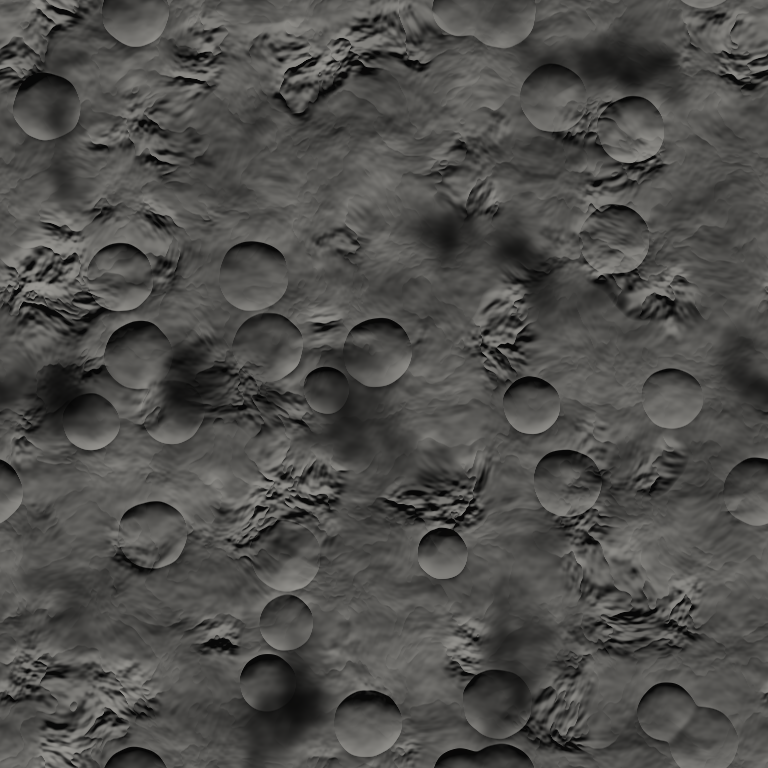
This texture is drawn by a WebGL 2 fragment shader. Its source:

```glsl
#version 300 es
precision highp float;
precision highp int;
// Cratered grey rock under a low light from above, with rugged mounds and soft
// dark stains. A wrapping height field (gradient noise plus scattered bowls) is
// sloped towards the light, shaded, then tinted by a cloudy albedo.

#define CRATER_GRID 8.0
#define CRATER_SHARE 0.5
#define CRATER_DEPTH 0.0125
#define RIM_HEIGHT 0.0036
#define HILL_HEIGHT 0.015
#define MOUND_HEIGHT 0.010
#define ROUGH_HEIGHT 0.021
#define LIGHT_DIR normalize(vec2(-0.12, 1.0))
#define LIGHT_ANGLE 0.69
#define STAIN_DEPTH 0.85
#define EXPOSURE 0.525
#define ROCK_TINT vec3(1.0, 0.99, 0.96)

uniform vec2 u_resolution;
out vec4 fragColor;

// Three random values in 0..1 for an integer cell and seed.
vec3 hash3(vec2 cell, float seed) {
    uvec3 v = uvec3(cell, seed) * 1664525u + 1013904223u;
    v.x += v.y * v.z; v.y += v.z * v.x; v.z += v.x * v.y;
    v ^= v >> 16u;
    v.x += v.y * v.z; v.y += v.z * v.x; v.z += v.x * v.y;
    return vec3(v >> 8u) / 16777216.0;
}

float cornerSlope(vec2 cell, vec2 offset, float period, float seed) {
    float angle = 6.28319 * hash3(mod(cell, period), seed).x;
    return dot(vec2(cos(angle), sin(angle)), offset);
}

// Gradient noise that repeats after a whole number of cells.
float gradientNoise(vec2 p, float period, float seed) {
    vec2 i = floor(p), f = p - i;
    vec2 w = f * f * f * (f * (f * 6.0 - 15.0) + 10.0);
    vec2 x = vec2(1.0, 0.0), y = vec2(0.0, 1.0);
    float low = mix(cornerSlope(i, f, period, seed),
                    cornerSlope(i + x, f - x, period, seed), w.x);
    float high = mix(cornerSlope(i + y, f - y, period, seed),
                     cornerSlope(i + 1.0, f - 1.0, period, seed), w.x);
    return mix(low, high, w.y);
}

float fbm(vec2 p, float frequency, int octaves, float gain, float seed) {
    float sum = 0.0, amplitude = 1.0;
    for (int k = 0; k < octaves; k++) {
        sum += amplitude * gradientNoise(p * frequency, frequency, seed + float(k));
        p += vec2(0.37, 0.23);
        frequency *= 2.0;
        amplitude *= gain;
    }
    return sum;
}

// Distance to the crater centres in radii; overlapping craters blend into one.
float craterDistance(vec2 p) {
    vec2 q = p * CRATER_GRID, home = floor(q);
    float sum = 1e-9;
    for (int y = -1; y <= 1; y++)
    for (int x = -1; x <= 1; x++) {
        vec2 cell = home + vec2(x, y);
        vec3 rnd = hash3(mod(cell, CRATER_GRID), 91.0);
        if (rnd.z > CRATER_SHARE) continue;
        float radius = mix(0.22, 0.37, sqrt(rnd.z / CRATER_SHARE));
        sum += exp(-12.0 * length(q - cell - rnd.xy) / radius);
    }
    return -log(sum) / 12.0;
}

float height(vec2 p) {
    // Bowls with raised rims, worn unevenly
    float d = craterDistance(p) + 0.07 * fbm(p, 22.0, 2, 0.5, 11.0);
    float wear = mix(0.55, 1.0, smoothstep(-0.25, 0.05, gradientNoise(p * 5.0, 5.0, 17.0)));
    float bowl = CRATER_DEPTH * (pow(clamp(d, 0.0, 1.0), 4.0) - 1.0);
    float rim = RIM_HEIGHT * exp(-max(d - 1.0, 0.0) / 0.25);

    // Rolling ground and rugged mounds with sharp crests
    float hills = fbm(p, 5.0, 5, 0.45, 21.0);
    float rugged = smoothstep(0.02, 0.42, fbm(p, 7.0, 3, 0.5, 31.0));
    vec2 warp = vec2(gradientNoise(p * 12.0, 12.0, 41.0), gradientNoise(p * 12.0, 12.0, 42.0));
    float crests = -abs(fbm(p + 0.03 * warp, 15.0, 4, 0.52, 51.0));
    float roughness = mix(0.13, 1.0, rugged) * mix(0.4, 1.0, smoothstep(0.75, 1.1, d));

    return wear * (bowl + rim) + HILL_HEIGHT * hills
         + MOUND_HEIGHT * rugged + ROUGH_HEIGHT * roughness * crests;
}

void main() {
    vec2 p = gl_FragCoord.xy / u_resolution;

    // Soft stains darken the rock and bury its relief
    float cloud = fbm(p, 5.0, 4, 0.5, 61.0);
    float stain = smoothstep(0.12, 0.8, cloud);
    float albedo = (1.0 - STAIN_DEPTH * stain) * (1.0 + 0.22 * fbm(p, 9.0, 4, 0.55, 71.0));

    // Slope towards the light, by central difference
    vec2 reach = 0.001 * LIGHT_DIR;
    float slope = (height(p - reach) - height(p + reach)) / 0.002;
    slope *= 1.0 - 0.7 * stain;

    float light = (sin(LIGHT_ANGLE) + slope * cos(LIGHT_ANGLE)) / sqrt(1.0 + slope * slope);
    float value = EXPOSURE * albedo * max(light, 0.06);
    fragColor = vec4(value * ROCK_TINT, 1.0);
}
```
